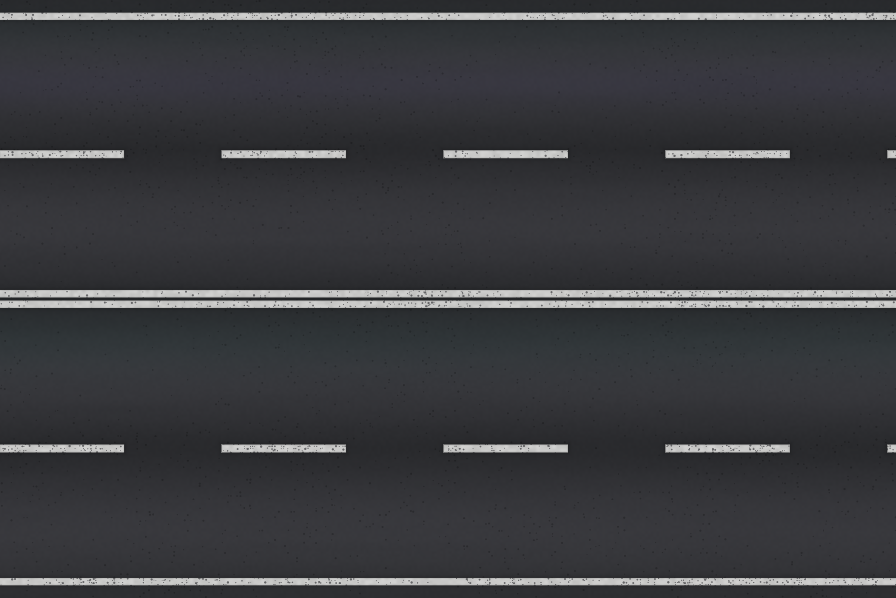
Give the GLSL for this texture, as a WebGL 1 fragment shader.

```glsl
precision highp float;
// Four-lane asphalt road with solid edge lines, a double centre line and worn lane dashes.
uniform vec2 u_resolution;

float hash(vec2 p) {
  vec3 q = fract(vec3(p.xyx) * 0.1031);
  q += dot(q, q.yzx + 33.33);
  return fract((q.x + q.y) * q.z);
}

float noise(vec2 p) {
  vec2 i = floor(p), f = fract(p);
  f = f * f * (3.0 - 2.0 * f);
  return mix(mix(hash(i), hash(i + vec2(1.0, 0.0)), f.x),
             mix(hash(i + vec2(0.0, 1.0)), hash(i + vec2(1.0, 1.0)), f.x), f.y);
}

// Scattered round chips; density is the chance of one per cell
float chips(vec2 p, float scale, float density, float px) {
  vec2 cell = floor(p * scale);
  vec2 centre = 0.3 + 0.4 * vec2(hash(cell + 17.0), hash(cell + 71.0));
  float radius = mix(0.16, 0.34, hash(cell + 131.0));
  float d = length(fract(p * scale) - centre) - radius;
  float aa = px * scale * 0.6;
  return (1.0 - smoothstep(-aa, aa, d)) * step(hash(cell), density);
}

// Signed distance to a horizontal stripe
float stripe(float y, float centre, float halfWidth) {
  return abs(y - centre) - halfWidth;
}

// Road tone: each lane is lighter in the middle, with faint colour shifts
vec3 asphalt(vec2 uv, vec2 p) {
  float crown = pow(0.5 - 0.5 * cos(25.1327 * uv.y), 0.7);
  vec3 tone = mix(vec3(0.160, 0.163, 0.174), vec3(0.216, 0.217, 0.234), crown);
  float violet = exp(-pow((uv.y - 0.86) / 0.035, 2.0));
  float green = exp(-pow((uv.y - 0.43) / 0.055, 2.0))
              + 0.6 * exp(-pow((uv.y - 0.95) / 0.04, 2.0));
  tone += violet * vec3(0.004, 0.0, 0.020) + green * vec3(-0.010, 0.010, 0.006);
  tone += 0.018 * (1.0 - smoothstep(0.0, 0.16, uv.y));
  tone += 0.008 * (noise(p * 210.0) - 0.5) + 0.005 * (noise(p * vec2(5.0, 60.0)) - 0.5);
  return tone;
}

void main() {
  vec2 uv = gl_FragCoord.xy / u_resolution;
  vec2 p = gl_FragCoord.xy / u_resolution.y;
  float px = 1.0 / u_resolution.y;

  // Solid lines: one at each edge, a close pair in the middle
  float edges = stripe(abs(uv.y - 0.5), 0.4727, 0.0062);
  float pair = stripe(abs(uv.y - 0.5), 0.0088, 0.0063);
  float solid = min(edges, pair);

  // Lane dashes, four periods across in both carriageways
  float period = 0.2477;
  float along = abs(mod(uv.x - 0.069 + 0.5 * period, period) - 0.5 * period) - 0.0695;
  float dashes = max(stripe(abs(uv.y - 0.496), 0.246, 0.0067),
                     along * u_resolution.x / u_resolution.y);
  float d = min(solid, dashes);

  // Wear gathers in patches along the road
  float patchiness = smoothstep(0.25, 0.8, noise(vec2(p.x * 7.0, p.y * 9.0)));
  float wear = max(chips(p, 175.0, 0.05 + 0.17 * patchiness, px),
                   chips(p + 3.7, 290.0, 0.04 + 0.13 * patchiness, px));

  // Road surface with faint pits and a dark rim beside the paint
  vec3 color = asphalt(uv, p);
  color *= 1.0 - 0.22 * chips(p + 9.1, 190.0, 0.01 + 0.05 * patchiness, px);
  color *= 1.0 - 0.22 * exp(-max(d, 0.0) / 0.003);

  // Paint, slightly dirty, chipped through to the asphalt
  vec3 paint = vec3(0.825, 0.825, 0.820) - 0.07 * noise(p * 150.0);
  paint -= 0.07 * smoothstep(-0.003, 0.0, d);
  paint = mix(paint, vec3(0.30, 0.30, 0.31), 0.8 * wear);
  float cover = 1.0 - smoothstep(-0.6 * px, 0.6 * px, d);
  gl_FragColor = vec4(mix(color, paint, cover), 1.0);
}
```
